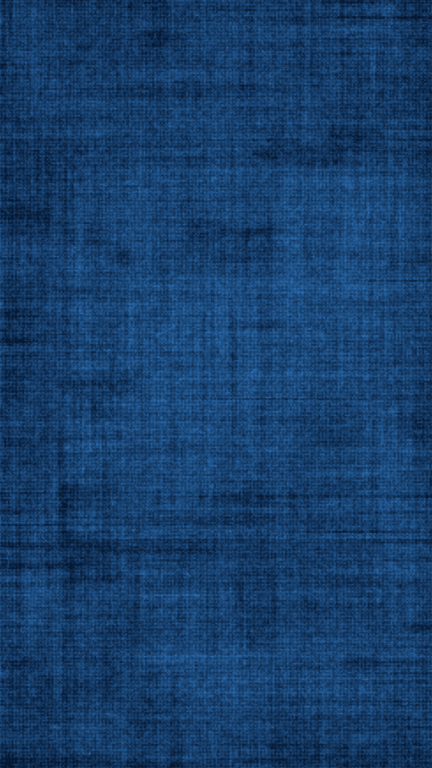
A Shadertoy shader for this texture:

```glsl
// Worn indigo book cloth: fine plain weave, streaked threads, faded panels and grain.

const vec3 DEEP_BLUE  = vec3(0.050, 0.160, 0.297);
const vec3 LIGHT_BLUE = vec3(0.120, 0.322, 0.535);
const float THREADS = 120.0; // threads across the canvas width

float hash(vec2 p) {
    vec3 q = fract(p.xyx * vec3(0.1031, 0.1030, 0.0973));
    q += dot(q, q.yzx + 33.33);
    return fract((q.x + q.y) * q.z);
}

// Smooth value noise in -1..1
float noise(vec2 p) {
    vec2 cell = floor(p), f = fract(p);
    f = f * f * (3.0 - 2.0 * f);
    float low  = mix(hash(cell), hash(cell + vec2(1, 0)), f.x);
    float high = mix(hash(cell + vec2(0, 1)), hash(cell + vec2(1, 1)), f.x);
    return 2.0 * mix(low, high, f.y) - 1.0;
}

float clouds(vec2 p, int octaves) {
    float sum = 0.0, amplitude = 0.5;
    for (int i = 0; i < octaves; i++) {
        sum += amplitude * noise(p);
        p = mat2(1.6, 1.2, -1.2, 1.6) * p + 17.3;
        amplitude *= 0.55;
    }
    return sum;
}

// Over-under weave; fades out when threads are finer than the pixels
float weave(vec2 p, float threads, float pixel) {
    vec2 wobble = 0.12 * vec2(noise(p.yx * 9.0), noise(p * 9.0 + 40.0));
    vec2 wave = cos(6.28318 * (p * threads + wobble));
    float visible = 1.0 - smoothstep(0.5, 0.9, threads * pixel);
    return visible * (0.5 * (wave.x + wave.y) + 0.25 * wave.x * wave.y);
}

// Uneven thread tones; x runs along the thread, y across it
float threadTone(vec2 p, float density, float seed) {
    float fine  = noise(vec2(p.x * 5.0 + seed, p.y * density + seed));
    float broad = noise(vec2(p.x * 2.5 - seed, p.y * density * 0.3 + seed));
    return 0.8 * fine + 0.4 * broad;
}

// Thin dark lines gathered in loose bundles
float darkStreaks(vec2 p, float density, float seed) {
    float line = smoothstep(0.25, 0.8, noise(vec2(p.x * 2.2 + seed, p.y * density)));
    float bundle = smoothstep(-0.1, 0.7, noise(vec2(p.x * 3.0, p.y * 8.0 + seed)));
    return line * bundle;
}

// Three upright panels, each fading differently along its height
float fadedPanels(vec2 p) {
    float left   = noise(vec2(3.5, p.y * 3.0));
    float middle = noise(vec2(11.5, p.y * 2.4)) * 0.5;
    float right  = noise(vec2(23.5, p.y * 3.2)) + 0.3;
    float fray = 0.004 * noise(vec2(p.y * 40.0, 5.0));
    float tone = mix(left - 0.3, middle, smoothstep(-0.006, 0.006, p.x - 0.175 + fray));
    return mix(tone, right, smoothstep(-0.004, 0.004, p.x - 0.797 + fray));
}

// Darkened border, strongest near the top and bottom
float borderShade(vec2 p, float height) {
    float side = min(p.x, 1.0 - p.x) + 0.02 * noise(p * 14.0);
    float end  = min(p.y, height - p.y) + 0.06 * noise(p * 6.0);
    return 0.5 * (1.0 - smoothstep(0.0, 0.09, side))
         + 0.6 * (1.0 - smoothstep(0.0, 0.30, end));
}

void mainImage(out vec4 fragColor, in vec2 fragCoord) {
    vec2 p = fragCoord / iResolution.x;
    float height = iResolution.y / iResolution.x;

    // Cloth structure
    float tone = 0.56;
    tone += 0.24 * weave(p, THREADS, 1.0 / iResolution.x);
    tone += 0.27 * threadTone(p, 150.0, 7.0);
    tone += 0.22 * threadTone(p.yx, 150.0, 51.0);
    tone -= 0.42 * darkStreaks(p, 110.0, 13.0);
    tone -= 0.30 * darkStreaks(p.yx, 120.0, 71.0);

    // Fading, stains and rubbed edges
    tone += 0.20 * fadedPanels(p);
    tone += 0.34 * clouds(p * 4.0 + 9.0, 5);
    tone -= 0.40 * smoothstep(0.22, 0.6, clouds(p * vec2(5.0, 9.0) + 30.0, 4));
    tone -= 0.30 * borderShade(p, height);
    tone += 0.35 * (1.0 - smoothstep(0.0, 0.008, p.x + 0.005 * noise(p * 60.0)));

    // Fine grain and pale flecks
    tone += 0.36 * noise(p * 245.0 + 3.0);
    tone += 0.16 * noise(p * 95.0 + 60.0);
    tone += 0.35 * smoothstep(0.60, 0.95, noise(p * vec2(150.0, 190.0) + 80.0));

    fragColor = vec4(mix(DEEP_BLUE, LIGHT_BLUE, clamp(tone, -0.4, 1.6)), 1.0);
}
```
